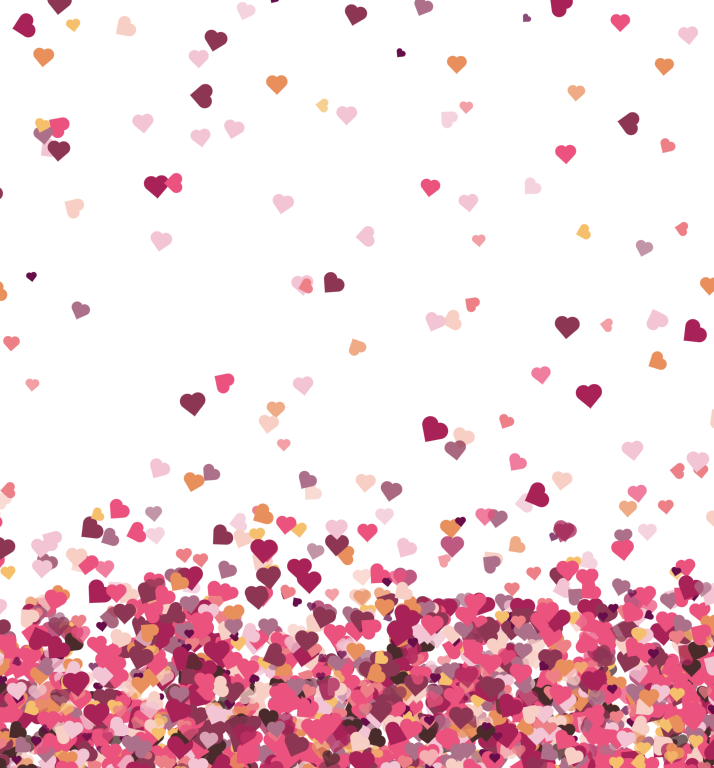
A Shadertoy shader for this pattern:

```glsl
// rgb and size of each kind of heart, from common to rare
const vec4 hearts[11] = vec4[11](
    vec4(0.95, 0.77, 0.83, 0.022),  // rose
    vec4(0.97, 0.81, 0.77, 0.022),  // peach
    vec4(0.92, 0.32, 0.49, 0.022),  // hot pink
    vec4(0.93, 0.50, 0.53, 0.016),  // salmon
    vec4(0.91, 0.56, 0.36, 0.021),  // orange
    vec4(0.68, 0.44, 0.54, 0.020),  // mauve
    vec4(0.96, 0.75, 0.42, 0.016),  // gold
    vec4(0.40, 0.05, 0.29, 0.011),  // purple
    vec4(0.55, 0.21, 0.33, 0.025),  // plum
    vec4(0.66, 0.13, 0.34, 0.027),  // crimson
    vec4(0.29, 0.17, 0.17, 0.021)   // brown
);

vec3 hash33(vec3 p) {
    p = fract(p * vec3(0.1031, 0.1030, 0.0973));
    p += dot(p, p.yxz + 33.33);
    return fract((p.xxy + p.yxx) * p.zyx);
}

mat2 rotate(float a) {
    return mat2(cos(a), sin(a), -sin(a), cos(a));
}

// Signed distance to a heart about one unit tall, centred on the origin
float heartDistance(vec2 p) {
    p = vec2(abs(p.x), p.y + 0.55);
    if (p.x + p.y > 1.0) return length(p - vec2(0.25, 0.75)) - 0.3536;
    vec2 notch = p - vec2(0.0, 1.0);
    vec2 side = p - 0.5 * max(p.x + p.y, 0.0);
    return sqrt(min(dot(notch, notch), dot(side, side))) * sign(p.x - p.y);
}

// Chance that a cell holds a heart: sparse above, heaped below
float density(vec2 p) {
    float y = p.y + 0.01 * sin(p.x * 22.0);
    return 0.0134 + 0.045 * smoothstep(0.43, 0.32, y)
                  + 0.7 * smoothstep(0.29, 0.08, y);
}

void mainImage(out vec4 fragColor, in vec2 fragCoord) {
    vec2 uv = fragCoord / iResolution.y;
    float blur = 0.75 / iResolution.y;
    float cell = 0.04;
    vec3 color = vec3(1.0);

    // Shifted jittered grids, painted back to front
    for (int layer = 0; layer < 16; layer++) {
        vec2 offset = float(layer) * vec2(0.37, 0.61);
        vec2 grid = uv / cell + offset;
        vec2 corner = floor(grid - 0.5);

        // Hearts reach at most half a cell, so four cells suffice
        for (int n = 0; n < 4; n++) {
            vec2 id = corner + vec2(n & 1, n >> 1);
            vec3 place = hash33(vec3(id, float(layer) * 7.0 + 3.0));
            vec2 center = (id + place.xy - offset) * cell;
            if (place.z > density(center)) continue;

            vec3 look = hash33(vec3(id + 71.0, float(layer) * 5.0 + 19.0));
            float heap = smoothstep(0.36, 0.22, center.y);

            // Pale kinds dominate above, all kinds mix in the heap
            int kind = int(11.0 * pow(look.x, mix(1.6, 1.0, heap)));
            if (look.z > 0.86 && heap > 0.5) kind = 2;
            if (kind > 9 && center.y > 0.17) kind = 8;
            vec4 heart = hearts[min(kind, 10)];

            // Most hearts stand nearly upright, a few tumble over
            float turn = look.y * 2.0 - 1.0;
            float size = heart.w * mix(0.9, 1.12, look.z);
            vec2 p = rotate(0.4 * turn + 2.7 * pow(turn, 5.0)) * (uv - center);
            float shape = smoothstep(blur, -blur, heartDistance(p / size) * size);
            float opacity = look.z < 0.25 ? 0.75 : 1.0;
            color = mix(color, heart.rgb, shape * opacity);
        }
    }
    fragColor = vec4(color, 1.0);
}
```
